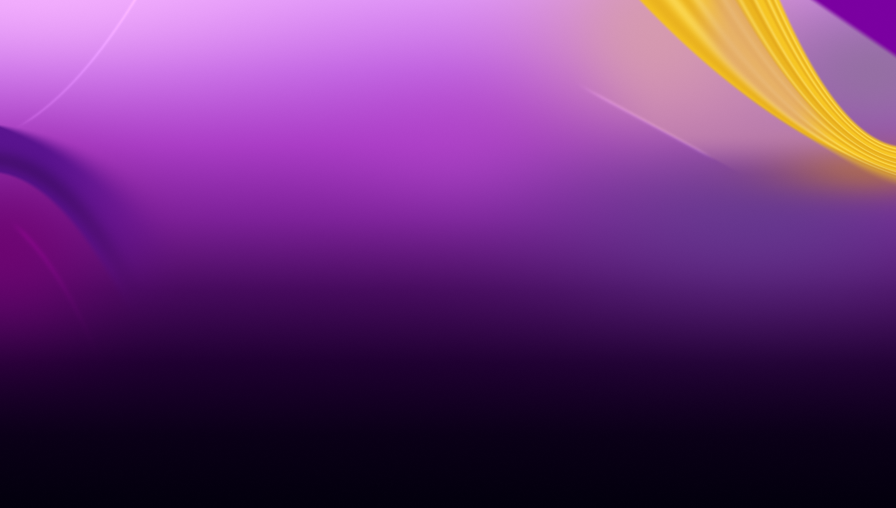
Write a Shadertoy shader that draws this background.

```glsl
// Violet dusk gradient with a golden silk ribbon at upper right and an indigo fold at left.

// Vertical sky colours, from top to bottom
const vec3 SKY[8] = vec3[8](
    vec3(0.86, 0.56, 0.96), vec3(0.75, 0.38, 0.88),
    vec3(0.66, 0.23, 0.77), vec3(0.49, 0.13, 0.60),
    vec3(0.27, 0.04, 0.36), vec3(0.12, 0.00, 0.19),
    vec3(0.04, 0.00, 0.09), vec3(0.01, 0.00, 0.05));

const vec3 PINK    = vec3(0.97, 0.71, 1.00);
const vec3 ORCHID  = vec3(0.73, 0.28, 0.82);
const vec3 PEACH   = vec3(0.84, 0.61, 0.68);
const vec3 SLATE   = vec3(0.38, 0.22, 0.55);
const vec3 MAUVE   = vec3(0.57, 0.44, 0.62);
const vec3 MAGENTA = vec3(0.43, 0.01, 0.44);
const vec3 INDIGO  = vec3(0.32, 0.06, 0.54);
const vec3 VIOLET  = vec3(0.48, 0.00, 0.63);
const vec3 GOLD    = vec3(0.97, 0.78, 0.14);
const vec3 AMBER   = vec3(0.82, 0.55, 0.08);
const vec3 CREAM   = vec3(1.00, 0.90, 0.46);

const float ASPECT = 1.766;
const float EDGE = 0.004;     // softness of crisp edges
const float STRANDS = 7.0;    // folds across the ribbon
const float GRAIN = 0.006;

float hash(vec2 p) {
    vec3 q = fract(vec3(p.xyx) * 0.1031);
    q += dot(q, q.yzx + 33.33);
    return fract((q.x + q.y) * q.z);
}

// Soft elliptical glow
float glow(vec2 p, vec2 centre, vec2 radius) {
    vec2 q = (p - centre) / radius;
    return exp(-dot(q, q));
}

// Depth of a parabola through start; shape holds its slope and bend
float arcDepth(float x, vec2 start, vec2 shape) {
    float t = x - start.x;
    return start.y + t * (shape.x + t * shape.y);
}

// Signed distance to that parabola, positive below it
float arcDist(vec2 p, vec2 start, vec2 shape) {
    float slope = (shape.x + 2.0 * shape.y * (p.x - start.x)) / ASPECT;
    return (p.y - arcDepth(p.x, start, shape)) / sqrt(1.0 + slope * slope);
}

float below(float dist, float soft) { return smoothstep(-soft, soft, dist); }

float line(float dist, float width) { return exp(-dist * dist / (width * width)); }

vec3 background(vec2 p) {
    vec3 c = SKY[0];
    for (int i = 1; i < 8; i++)
        c = mix(c, SKY[i], clamp(p.y * 7.0 - float(i - 1), 0.0, 1.0));
    c = mix(c, PINK, 0.85 * glow(p, vec2(0.04, -0.06), vec2(0.30, 0.20)));
    c = mix(c, ORCHID, 0.50 * glow(p, vec2(0.53, 0.29), vec2(0.13, 0.12)));
    c = mix(c, SLATE, 0.85 * glow(p, vec2(0.85, 0.42), vec2(0.25, 0.19)));
    c = mix(c, PEACH, 0.90 * glow(p, vec2(0.74, 0.06), vec2(0.14, 0.20)));
    return mix(c, MAUVE, 0.90 * glow(p, vec2(0.98, 0.14), vec2(0.14, 0.16)));
}

// Indigo fold and magenta shade on the left
vec3 leftFold(vec3 c, vec2 p) {
    c = mix(c, MAGENTA, 0.85 * glow(p, vec2(0.0, 0.49), vec2(0.12, 0.17)));
    float top = arcDist(p, vec2(0.0, 0.248), vec2(0.45, 3.3));
    float bottom = arcDist(p, vec2(0.0, 0.34), vec2(0.3, 11.0));
    float fade = smoothstep(0.22, 0.04, p.x) * smoothstep(0.64, 0.46, p.y);
    float body = below(top, EDGE + 0.25 * p.x) * (1.0 - below(bottom, EDGE + 0.04 * p.x));
    c = mix(c, INDIGO, 0.9 * body * fade);
    c *= 1.0 - 0.18 * line(bottom + 0.025, 0.018) * fade;
    // Hairline arcs
    float upperArc = line(arcDist(p, vec2(0.02, 0.25), vec2(-1.0, -7.0)), 0.003);
    float lowerArc = line(arcDist(p, vec2(0.026, 0.46), vec2(1.7, 14.0)), 0.006);
    c += 0.06 * upperArc * smoothstep(0.01, 0.04, p.x) * below(0.25 - p.y, 0.02);
    return c + vec3(0.06, 0.0, 0.05) * lowerArc * smoothstep(0.12, 0.03, p.x) * below(p.x - 0.02, 0.01);
}

// Sheer veil and golden ribbon on the right
vec3 ribbon(vec3 c, vec2 p) {
    vec2 outerStart = vec2(0.87, 0.0), outerShape = vec2(4.1, -14.5);
    vec2 lowerStart = vec2(0.714, 0.0), lowerShape = vec2(1.85, -2.2);
    float outer = arcDist(p, outerStart, outerShape);
    float lower = arcDist(p, lowerStart, lowerShape);

    float veilEdge = arcDist(p, vec2(0.651, 0.172), vec2(0.965, 0.0));
    float veil = (1.0 - below(veilEdge, EDGE)) * below(lower, EDGE)
               * smoothstep(0.63, 0.74, p.x) * smoothstep(0.35, 0.26, p.y);
    c = mix(c, PEACH, 0.55 * veil);
    c += 0.07 * line(veilEdge, 0.004) * below(p.x - 0.66, 0.02) * below(0.79 - p.x, 0.01);
    c = mix(c, AMBER, 0.5 * glow(p, vec2(0.98, 0.335), vec2(0.11, 0.05)));

    // Position across the silk: 0 at the outer edge, 1 at the lower one
    float outerDepth = arcDepth(p.x, outerStart, outerShape);
    float lowerDepth = arcDepth(p.x, lowerStart, lowerShape);
    float s = (p.y - outerDepth) / max(lowerDepth - outerDepth, 0.01);
    vec3 silk = mix(GOLD, AMBER, 0.3 * line(s - 0.5, 0.12));
    for (float i = 0.0; i < STRANDS; i++) {
        float at = (i + 0.3 + 0.5 * hash(vec2(i, 4.0))) / STRANDS;
        silk = mix(silk, CREAM, 0.5 * line(s - at, 0.025));
        silk = mix(silk, AMBER, 0.35 * line(s - at - 0.05, 0.03));
    }
    float window = smoothstep(0.54, 0.60, s) * smoothstep(0.97, 0.88, s)
                 * smoothstep(0.76, 0.82, p.x) * smoothstep(0.94, 0.88, p.x);
    silk = mix(silk, mix(PEACH, GOLD, 0.35), 0.75 * window);
    float soft = EDGE + 0.016 * smoothstep(0.9, 1.0, p.x);
    c = mix(c, silk, below(outer, EDGE) * (1.0 - below(lower, soft)));

    float corner = arcDist(p, vec2(0.908, 0.0), vec2(1.2, 0.0));
    return mix(c, VIOLET, 1.0 - below(corner, 0.007));
}

void mainImage(out vec4 fragColor, in vec2 fragCoord) {
    vec2 p = fragCoord / iResolution.xy;
    p.y = 1.0 - p.y; // depth below the top edge
    vec3 c = ribbon(leftFold(background(p), p), p);
    c += GRAIN * (hash(fragCoord) - 0.5);
    fragColor = vec4(clamp(c, 0.0, 1.0), 1.0);
}
```
